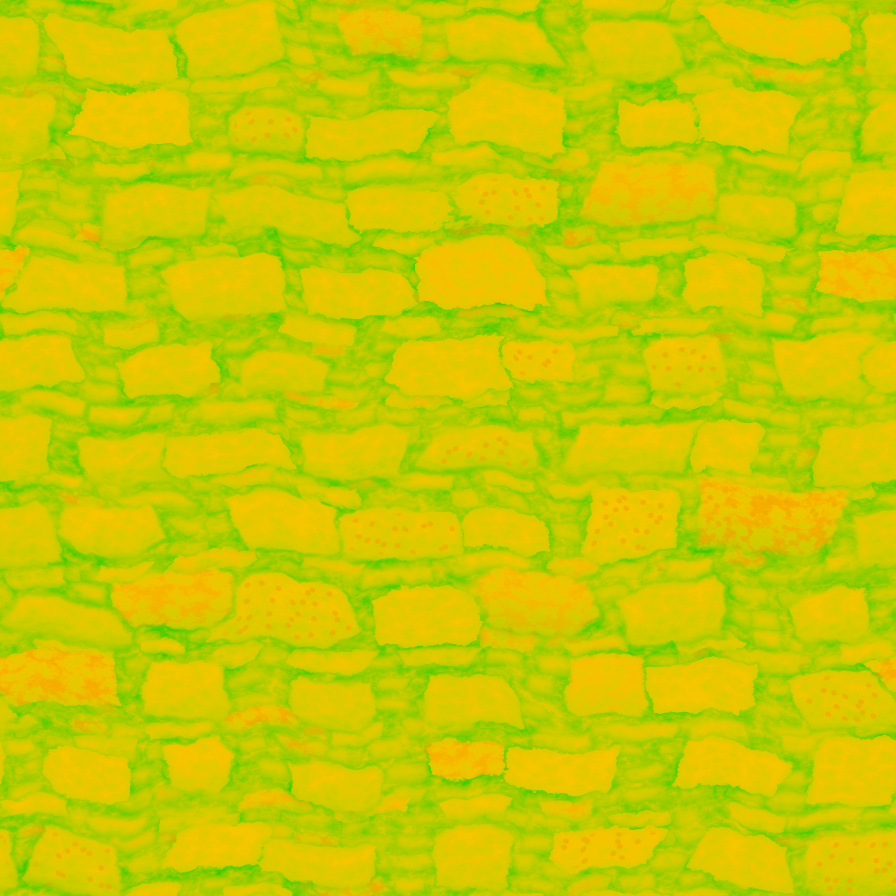
Give the GLSL for this texture map, as a Shadertoy shader.

```glsl
// Dry stone wall in yellow: coursed blocks, thin levelling stones and rubble over green crevices.

const float TAU = 6.2831853;

vec2 hash2(vec2 p) {
    vec3 q = fract(p.xyx * vec3(0.1031, 0.1030, 0.0973));
    q += dot(q, q.yzx + 33.33);
    return fract((q.xx + q.yz) * q.zy);
}

// Distance to the nearest scattered point
float cellular(vec2 p) {
    vec2 cell = floor(p);
    float nearest = 2.0;
    for (int j = -1; j <= 1; j++)
    for (int i = -1; i <= 1; i++) {
        vec2 id = cell + vec2(i, j);
        nearest = min(nearest, length(id + hash2(id) - p));
    }
    return nearest;
}

// Layered cellular noise centred on zero
float grain(vec2 p) {
    float sum = 0.0, amp = 0.5;
    for (int i = 0; i < 4; i++) {
        sum += amp * (cellular(p) - 0.45);
        p = p * 2.03 + 17.3;
        amp *= 0.62;
    }
    return sum;
}

// Layered sines that bend the courses and outlines
vec2 warp(vec2 p) {
    float freq = 4.0, amp = 0.005;
    for (int i = 0; i < 4; i++) {
        p += amp * sin(TAU * freq * p.yx + vec2(1.3, 4.1) * float(i + 1));
        freq *= 2.0;
        amp *= 0.5;
    }
    return p;
}

// Chipped polygons in shifted rows: distance, height on the face, two random values
vec4 stones(vec2 p, vec2 cells, vec2 size, float seed) {
    vec2 g = p * cells;
    vec4 best = vec4(1.0);
    float second = 1.0;
    for (int j = -1; j <= 1; j++) {
        float row = floor(g.y) + float(j);
        float shift = hash2(vec2(mod(row, cells.y), seed)).x;
        for (int i = -1; i <= 1; i++) {
            vec2 id = vec2(floor(g.x + shift) + float(i), row);
            vec2 key = mod(id, cells) + seed;
            vec2 a = hash2(key), b = hash2(key + 57.0);
            vec2 centre = (id + 0.5 - vec2(shift, 0.0) + (a - 0.5) * vec2(0.45, 0.3)) / cells;
            vec2 extent = size * mix(vec2(0.6, 0.65), vec2(1.25, 1.15), b);
            vec2 q = p - centre;
            q.y += q.x * (a.x - 0.5) * 0.15;
            float d = -1.0;
            for (int k = 0; k < 8; k++) {
                vec2 t = hash2(key + 7.3 * float(k + 1));
                float angle = (float(k) + (t.x - 0.5) * 0.55) * TAU / 8.0;
                vec2 n = vec2(cos(angle), sin(angle)) / extent;
                float reach = k % 2 == 1 ? mix(0.98, 1.4, t.y) : mix(0.85, 1.0, t.y);
                d = max(d, (dot(n, q) - reach) / length(n));
            }
            if (d < best.x) {
                second = best.x;
                best = vec4(d, q.y / extent.y, a.y, hash2(key + 91.0).x);
            } else {
                second = min(second, d);
            }
        }
    }
    best.x = max(best.x, (best.x - second) * 0.5 + 0.0015);
    return best;
}

// Shades the joint around a stone, then lays its face; x is warmth, y is rust
void layStone(inout vec2 tone, vec4 stone, float rough, float depth, float patchy) {
    float d = stone.x + rough * 0.012;
    float below = mix(1.0, 0.6, smoothstep(-1.0, 1.2, stone.y));
    tone.x -= depth * below * patchy * exp(-max(d, 0.0) / 0.006);
    float face = 0.925 + 0.07 * (stone.z - 0.5) + 0.22 * rough;
    face -= 0.13 * stone.w * smoothstep(0.4, -1.0, stone.y);
    face -= 0.06 * smoothstep(-0.007, 0.0, d);
    float soft = mix(0.0012, 0.0045, stone.w * stone.w);
    float cover = smoothstep(soft, -soft, d);
    float rust = smoothstep(0.78, 1.0, stone.z) * smoothstep(-0.15, 0.2, rough);
    tone = mix(tone, vec2(face, rust), cover);
}

void mainImage(out vec4 fragColor, in vec2 fragCoord) {
    vec2 uv = fragCoord / iResolution.y;
    vec2 p = warp(uv);
    float rough = grain(p * vec2(45.0, 65.0));
    float patchy = clamp(0.65 + 2.2 * grain(uv * vec2(11.0, 15.0) + 40.0), 0.2, 1.3);

    // Mortar, rubble, thin courses and main blocks, back to front
    vec2 tone = vec2(0.79 + 0.5 * rough, 0.0);
    layStone(tone, stones(p, vec2(19.0, 40.0), vec2(0.022, 0.0095), 11.0), rough, 0.13, patchy);
    tone.x -= 0.05;
    layStone(tone, stones(p + vec2(0.03, 0.5 / 11.0), vec2(10.0, 11.0), vec2(0.042, 0.012), 203.0),
             rough, 0.26, patchy);
    vec4 block = stones(p, vec2(7.0, 11.0), vec2(0.068, 0.035), 407.0);
    layStone(tone, block, rough, 0.4, patchy);

    // Small rusty flecks on a few blocks
    float fleck = smoothstep(0.24, 0.12, cellular(p * vec2(55.0, 60.0)));
    fleck *= step(0.8, fract(block.z * 7.0 + block.w)) * smoothstep(-0.004, -0.009, block.x);

    float red = clamp(tone.x, 0.2, 0.96);
    float green = 0.8 - 0.02 * smoothstep(0.82, 0.94, red) - 0.1 * tone.y;
    vec3 color = mix(vec3(red, green, 0.0), vec3(0.94, 0.66, 0.0), fleck * 0.7);
    fragColor = vec4(color, 1.0);
}
```
